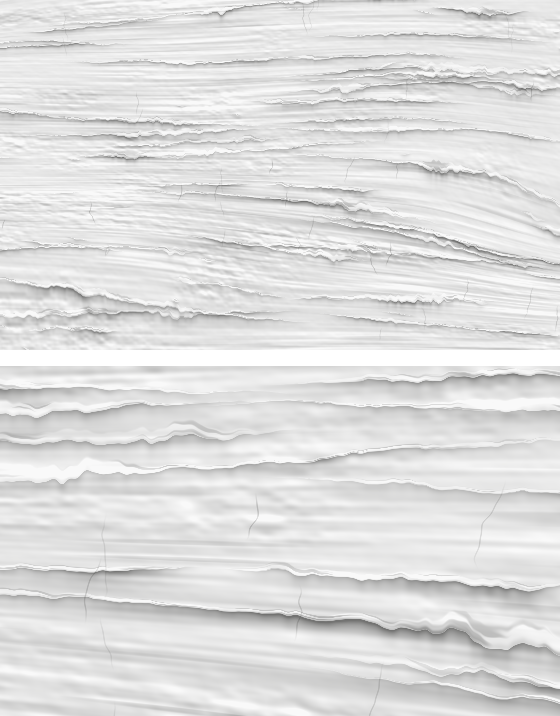
Top, the full canvas; bottom, a detail of the centre.
Reproduce this texture procedurally as a WebGL 2 fragment shader.

```glsl
#version 300 es
precision highp float;
// Thick white paint dragged sideways: bristle grooves, raised lips with shadows, hairline cracks.

#define BASE_TONE 0.913
#define LIP_TONE 0.965
#define LIP_HEIGHT 0.015
#define LONG_RIDGES 46
#define SHORT_RIDGES 30
#define CORE_SHADOW 0.42
#define SOFT_SHADOW 0.12
#define SOFT_REACH 0.016
#define GROOVE_DEPTH 0.17
#define CRUMB_DEPTH 0.2
#define CRACKS 34
#define CRACK_DARKNESS 0.17

uniform vec2 u_resolution;
out vec4 fragColor;

float hash(vec2 p) {
    return fract(sin(dot(p, vec2(127.1, 311.7))) * 43758.5453);
}

float noise(vec2 p) {
    vec2 i = floor(p), f = fract(p);
    f = f * f * (3.0 - 2.0 * f);
    return mix(mix(hash(i), hash(i + vec2(1, 0)), f.x),
               mix(hash(i + vec2(0, 1)), hash(i + vec2(1, 1)), f.x), f.y);
}

// Height measured across the brush direction, so strokes follow its level lines
float flowHeight(vec2 p) {
    float sweep = exp(-pow((p.y - 0.3) / 0.19, 2.0));
    float topArc = smoothstep(0.7, 1.0, p.y) * exp(-p.x * 2.5);
    return p.y + 0.12 * (p.x - 0.8) * sweep + 0.07 * topArc
         + 0.07 * (noise(p * vec2(1.5, 2.2) + 7.3) - 0.5);
}

// Fine bristle marks, deeper in some strokes than in others
float grooves(vec2 q) {
    float depth = 0.4 + 0.8 * smoothstep(0.25, 0.8, noise(q * vec2(2.0, 10.0) + 31.0));
    float marks = 0.2 * (noise(q * vec2(2.0, 55.0)) - 0.5)
                + 0.6 * (noise(q * vec2(3.5, 120.0) + 5.0) - 0.5)
                + 0.7 * (noise(q * vec2(6.0, 205.0) + 11.0) - 0.5);
    float cut = smoothstep(0.76, 0.95, noise(q * vec2(2.8, 115.0) + 53.0));
    return GROOVE_DEPTH * depth * (marks - 0.5 * cut);
}

// Small crumbs and dents, lit from above
float crumbs(vec2 q) {
    vec2 s = q * vec2(38.0, 85.0), t = q * vec2(85.0, 150.0);
    float slope = noise(s) - noise(s + vec2(0.1, 0.45))
                + 0.5 * (noise(t) - noise(t + vec2(0.2, 0.5)));
    float patches = smoothstep(0.4, 0.85, noise(q * vec2(5.0, 14.0) + 17.0));
    return CRUMB_DEPTH * slope * (0.15 + 0.85 * patches);
}

// One raised edge: a bright rounded lip above, its cast shadow below
float addRidge(float tone, vec2 q, float id, float isLong, float pixel) {
    float a = hash(vec2(id, 1.7)), b = hash(vec2(id, 4.1));
    float halfLength = isLong > 0.5 ? mix(0.14, 0.6, b) : mix(0.015, 0.08, b * b);
    float level = fract(id * 0.618 + 0.06 * a) * 1.16 - 0.08;
    float dx = q.x - mix(-0.1, 1.7, hash(vec2(id, 8.3)));
    float reach = abs(dx) / halfLength;
    if (reach >= 1.0) return tone;

    float taper = smoothstep(1.0, mix(0.0, 0.5, isLong), reach);
    float lump = noise(vec2(q.x * 8.0, id * 3.7));
    float height = LIP_HEIGHT * taper * (0.2 + 2.0 * lump * lump * lump) * mix(0.7, 1.0, isLong);
    float tilt = (hash(vec2(id, 6.6)) - 0.5) * mix(0.5, 0.13, isLong);
    float edge = level + tilt * dx - 0.4 * height
               + 0.016 * (noise(vec2(q.x * 5.0, id * 9.1)) - 0.5)
               + 0.007 * (noise(vec2(q.x * 24.0, id * 5.3)) - 0.5)
               + (0.0015 + 0.5 * height) * (noise(vec2(q.x * 60.0, id)) - 0.5)
               + (0.001 + 0.3 * height) * (noise(vec2(q.x * 130.0, id * 1.9)) - 0.5);
    float d = q.y - edge;

    // Shadow: crisp at the edge, fading downward
    float strength = taper * mix(0.25, 1.1, noise(vec2(q.x * 6.0, id * 2.3)));
    strength *= mix(0.75, 1.0, isLong);
    float below = 1.0 - smoothstep(-pixel * 0.6, pixel * 0.4, d);
    float fall = min(d, 0.0);
    float shadow = CORE_SHADOW * exp(fall / (0.0036 + 0.25 * height))
                 + SOFT_SHADOW * exp(fall / SOFT_REACH) * mix(0.2, 1.0, isLong);
    tone *= 1.0 - below * strength * shadow;

    // Lip: folded paint, shaded along its underside and creases
    float rise = clamp(d / max(height, 0.001), 0.0, 1.0);
    float fold = noise(vec2(q.x * 34.0 + rise * 2.0, id + rise * 3.5));
    float lip = LIP_TONE - 0.14 * smoothstep(0.35, 0.0, rise) * strength
              - 0.17 * smoothstep(0.55, 0.85, fold) - 0.06 * smoothstep(0.75, 1.0, rise);
    float cover = smoothstep(-pixel * 0.4, pixel * 0.6, d)
                * (1.0 - smoothstep(height * 0.75, height + pixel * 0.8, d));
    return mix(tone, lip, cover * taper);
}

// Thin upright cracks with a wandering path
float cracks(vec2 p, float pixel) {
    float dark = 0.0;
    for (int i = 0; i < CRACKS; i++) {
        float id = float(i) + 200.0;
        vec2 d = p - vec2(1.6 * hash(vec2(id, 2.1)), hash(vec2(id, 5.9)));
        float len = mix(0.015, 0.06, hash(vec2(id, 3.3)));
        d.x += 0.012 * (noise(vec2(d.y * 32.0, id)) - 0.5)
             + 0.007 * (noise(vec2(d.y * 95.0, id + 0.5)) - 0.5)
             + d.y * (hash(vec2(id, 7.7)) - 0.5) * 0.5;
        float line = 1.0 - smoothstep(0.0002, 0.0004 + pixel * 0.8, abs(d.x));
        float fade = smoothstep(len, len * 0.4, abs(d.y));
        dark = max(dark, line * fade * mix(0.3, 1.0, hash(vec2(id, 9.2))));
    }
    return CRACK_DARKNESS * dark;
}

void main() {
    vec2 p = gl_FragCoord.xy / u_resolution.y;
    float pixel = 1.0 / u_resolution.y;
    vec2 q = vec2(p.x, flowHeight(p));

    float tone = BASE_TONE + 0.035 * (noise(q * vec2(1.4, 13.0) + 3.0) - 0.5);
    for (int i = 0; i < LONG_RIDGES + SHORT_RIDGES; i++)
        tone = addRidge(tone, q, float(i) + 1.0, i < LONG_RIDGES ? 1.0 : 0.0, pixel);

    tone += grooves(q) + crumbs(q);
    tone *= 1.0 - cracks(p, pixel);
    tone = clamp(tone, 0.45, 0.975);
    fragColor = vec4(tone, tone, tone - 0.008 * (1.0 - tone), 1.0);
}
```
